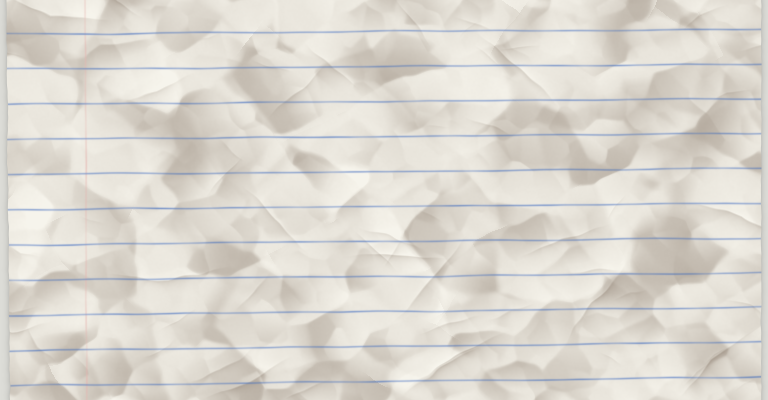
A Shadertoy shader for this texture:

```glsl
#define RULES 11.0
#define RULE_WIDTH 0.0040
#define RULE_INK 0.70
#define RULE_WAVE 0.005
#define MARGIN_X 0.213
#define FOLDS 56
#define FOLD_DEPTH 0.60
#define PAPER_TONE 0.69
#define RELIEF 1.45
#define GRAIN 0.025

const vec3 SHADE = vec3(0.742, 0.707, 0.662);
const vec3 LIGHT = vec3(0.942, 0.930, 0.896);
const vec3 BLUE = vec3(0.45, 0.56, 0.77);
const vec3 PINK = vec3(0.90, 0.71, 0.69);
const vec3 DESK = vec3(0.87, 0.87, 0.85);

vec2 hash2(vec2 p) {
    vec3 q = fract(p.xyx * vec3(0.1031, 0.1030, 0.0973));
    q += dot(q, q.yzx + 33.33);
    return fract((q.xx + q.yz) * q.zy);
}

float cornerSlope(vec2 cell, vec2 offset) {
    return dot(hash2(cell + 57.0) * 2.0 - 1.0, offset);
}

float gradientNoise(vec2 p) {
    vec2 i = floor(p), f = fract(p);
    vec2 s = f * f * f * (f * (f * 6.0 - 15.0) + 10.0);
    vec2 e = vec2(1.0, 0.0);
    return mix(mix(cornerSlope(i, f), cornerSlope(i + e, f - e), s.x),
               mix(cornerSlope(i + e.yx, f - e.yx), cornerSlope(i + 1.0, f - 1.0), s.x), s.y);
}

mat2 rotation(float a) {
    return mat2(cos(a), sin(a), -sin(a), cos(a));
}

// Cells of tilted shading, blended narrowly where they meet
float facets(vec2 p, float sharpness) {
    vec2 cell = floor(p);
    float total = 0.0, weights = 0.0;
    for (int j = -1; j <= 1; j++)
    for (int i = -1; i <= 1; i++) {
        vec2 id = cell + vec2(i, j);
        vec2 d = p - id - 0.1 - 0.8 * hash2(id + 11.0);
        vec2 tilt = hash2(id + 83.0) * 2.0 - 1.0;
        float tone = hash2(id + 131.0).x * 2.0 - 1.0;
        float w = exp(-sharpness * dot(d, d)) + 1e-9;
        total += w * (0.34 * tone + 1.4 * dot(tilt, d));
        weights += w;
    }
    return total / weights;
}

// Scattered short folds: a shadow fading to one side, a thin highlight on the other
float folds(vec2 p, float aspect) {
    float shade = 0.0;
    for (int i = 0; i < FOLDS; i++) {
        vec2 a = hash2(vec2(i, 7.0)), b = hash2(vec2(i, 29.0));
        float size = mix(0.035, 0.18, b.y * b.y);
        vec2 q = rotation((b.x - 0.5) * 2.0) * (p - a * vec2(aspect, 1.0));
        float d = q.y + 0.35 * abs(q.x) * (a.x - 0.5);
        float taper = smoothstep(1.0, 0.1, abs(q.x) / size);
        float side = smoothstep(0.003, -0.003, d);
        float depth = min(d, 0.0) / size;
        float shadow = side * (0.6 * exp(depth / 0.06) + 0.4 * exp(depth / 0.22));
        float glint = (1.0 - side) * exp(-max(d, 0.0) / 0.012);
        shade += taper * (0.3 * glint - shadow) * mix(0.3, 1.0, b.y);
    }
    return shade;
}

// Soft-edged line that keeps its weight at any size
float stroke(float d, float width, float px) {
    float spread = sqrt(0.25 * width * width + 0.45 * px * px);
    return width / (1.77 * spread) * exp(-d * d / (spread * spread));
}

void mainImage(out vec4 fragColor, in vec2 fragCoord) {
    float px = 1.0 / iResolution.y;
    float aspect = iResolution.x * px;
    vec2 p = fragCoord * px;
    float u = p.x / aspect;

    // Crumpled relief
    vec2 warp = vec2(gradientNoise(p * 6.0), gradientNoise(p * 6.0 + 40.0));
    warp += 0.4 * vec2(gradientNoise(p * 19.0 + 9.0), gradientNoise(p * 19.0 + 70.0));
    vec2 q = p + 0.022 * warp;
    float relief = 0.48 * facets(rotation(0.6) * q * vec2(3.8, 5.2), 34.0)
                 + 0.38 * facets(rotation(-0.5) * q * vec2(6.5, 9.0) + 20.0, 30.0)
                 + 0.13 * facets(rotation(0.9) * q * vec2(13.0, 18.0) + 50.0, 18.0);
    relief += 0.15 * gradientNoise(p * 2.5 + 3.0);
    float grain = GRAIN * (gradientNoise(p * 90.0) + gradientNoise(p * 170.0));
    float tone = PAPER_TONE + RELIEF * relief;
    tone = min(tone, 0.85 + 0.35 * (tone - 0.85));
    tone = max(tone, 0.2 + 0.5 * (tone - 0.2));
    tone += grain + FOLD_DEPTH * folds(q, aspect);
    vec3 color = mix(SHADE, LIGHT, clamp(tone, -0.9, 1.12));

    // Red margin, faded in places
    float fade = 0.42 + 0.4 * gradientNoise(p * vec2(4.0, 11.0));
    float margin = stroke(p.x - MARGIN_X - 0.004 * (1.0 - p.y) - 0.002 * warp.x, 0.004, px);
    color = mix(color, PINK, clamp(margin * fade, 0.0, 1.0));

    // Blue rules, rising slightly to the right and bent by the relief
    float base = mix(0.035, 0.0575, u);
    float pitch = mix(0.088, 0.087, u);
    float y = p.y - base + RULE_WAVE * gradientNoise(p * vec2(5.0, 4.0) + 15.0) + 0.0015 * warp.y;
    float row = clamp(round(y / pitch), 0.0, RULES - 1.0);
    float ink = RULE_INK * (1.0 + 0.6 * gradientNoise(p * vec2(14.0, 30.0)));
    float rule = stroke(y - row * pitch, RULE_WIDTH, px);
    color = mix(color, BLUE * (0.92 + 0.12 * clamp(tone, 0.0, 1.0)), clamp(rule * ink, 0.0, 1.0));

    // Uneven sheet edges over the desk
    float ragged = 0.005 * gradientNoise(vec2(p.y * 9.0, u * 3.0)) + 0.002 * gradientNoise(p * 45.0);
    float inside = min(p.x - mix(0.025, 0.016, p.y), aspect - 0.017 - p.x) + ragged;
    vec3 desk = DESK * (1.0 - 0.14 * exp(min(inside, 0.0) / 0.007));
    color = mix(desk, color, clamp(inside / px + 0.5, 0.0, 1.0));

    fragColor = vec4(color, 1.0);
}
```
